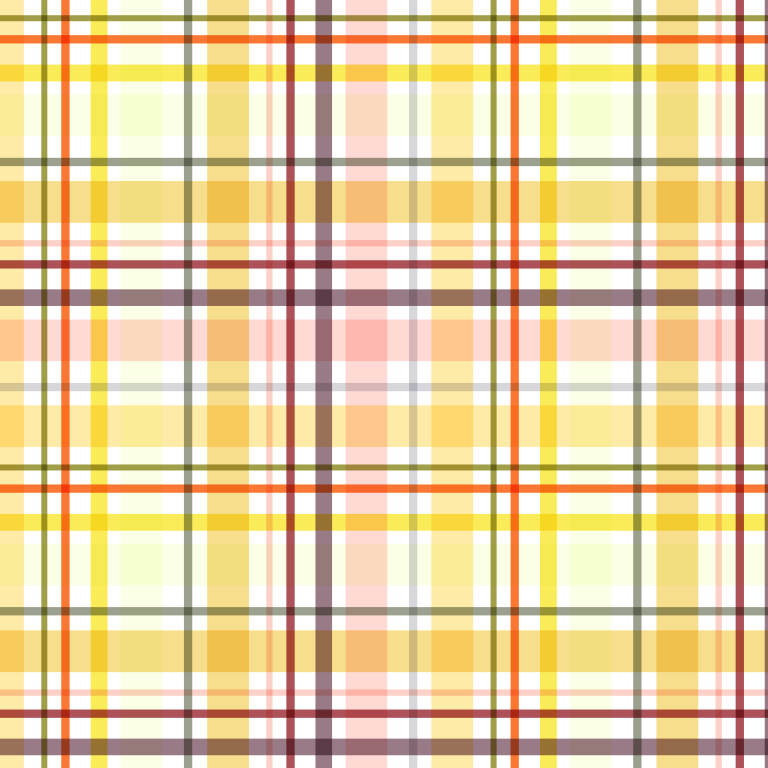
This pattern is drawn by a Shadertoy shader. Its source:

```glsl
// A woven plaid: one sequence of twelve translucent stripes runs both across and down.
// Each stripe is a box-filtered distance to its centre line, repeated with fract;
// the two directions multiply, so crossings darken like overlaid dyes.

// Tints the cloth with one stripe; centre and width are fractions of the repeat.
void stripe(inout vec3 cloth, float along, float pixel, float centre, float width, vec3 dye) {
    float dist = abs(fract(along - centre + 0.5) - 0.5);
    float cover = clamp((0.5 * width - dist) / pixel + 0.5, 0.0, 1.0);
    cloth *= mix(vec3(1.0), dye, cover);
}

// One full stripe sequence, starting at the olive line.
vec3 stripeSequence(float along, float pixel) {
    vec3 cloth = vec3(1.0);
    stripe(cloth, along, pixel, 0.000, 0.0134, vec3(0.63, 0.62, 0.29)); // olive
    stripe(cloth, along, pixel, 0.047, 0.0185, vec3(0.98, 0.47, 0.20)); // orange
    stripe(cloth, along, pixel, 0.122, 0.0375, vec3(0.98, 0.92, 0.35)); // lemon
    stripe(cloth, along, pixel, 0.216, 0.0925, vec3(0.98, 1.00, 0.90)); // pale lime
    stripe(cloth, along, pixel, 0.320, 0.0185, vec3(0.61, 0.63, 0.56)); // sage
    stripe(cloth, along, pixel, 0.409, 0.0930, vec3(0.97, 0.87, 0.55)); // gold
    stripe(cloth, along, pixel, 0.501, 0.0140, vec3(0.99, 0.82, 0.78)); // thin pink
    stripe(cloth, along, pixel, 0.548, 0.0185, vec3(0.68, 0.32, 0.35)); // crimson
    stripe(cloth, along, pixel, 0.622, 0.0370, vec3(0.60, 0.48, 0.53)); // plum
    stripe(cloth, along, pixel, 0.717, 0.0925, vec3(1.00, 0.85, 0.83)); // wide pink
    stripe(cloth, along, pixel, 0.821, 0.0185, vec3(0.84, 0.84, 0.86)); // silver
    stripe(cloth, along, pixel, 0.908, 0.0930, vec3(1.00, 0.92, 0.66)); // cream
    return cloth;
}

void mainImage(out vec4 fragColor, in vec2 fragCoord) {
    // Measure from the upper left, in repeats of the sequence.
    const float repeatSize = 0.585;
    vec2 uv = fragCoord / iResolution.y;
    vec2 weave = (vec2(uv.x, 1.0 - uv.y) - vec2(0.0577, 0.0237)) / repeatSize;
    float pixel = 1.0 / (iResolution.y * repeatSize);

    // Overlay the vertical and horizontal stripes.
    vec3 color = stripeSequence(weave.x, pixel) * stripeSequence(weave.y, pixel);
    fragColor = vec4(color, 1.0);
}
```
